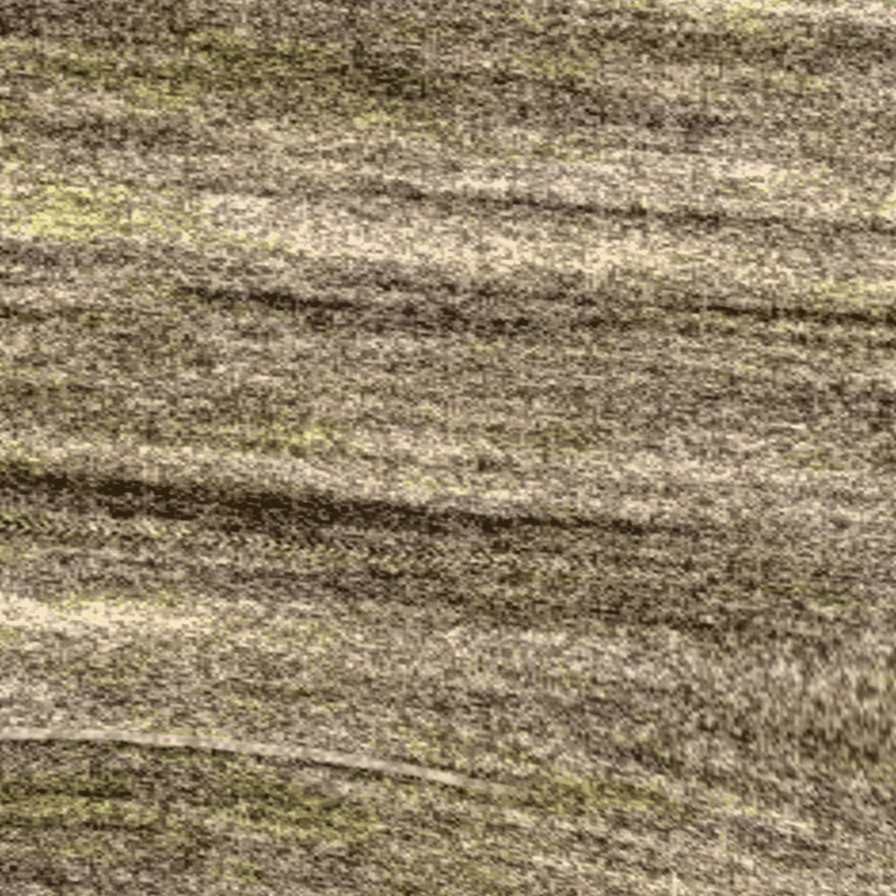
A three.js fragment shader for this texture:

```glsl
// Dry ploughed field from above: stretched value noise makes furrows and clods
// along slightly falling rows, crossed by dark wheel tracks, a tread print,
// olive weeds, a pale curved footpath and a grassy verge in the top corner.

#define ROW_SLOPE 0.075
#define ROW_COUNT 110.0
#define CLOD_CONTRAST 0.40
#define ROW_CONTRAST 0.27
#define BAND_CONTRAST 0.25
#define MEAN_TONE 0.46
#define WEED_AMOUNT 0.60
#define SOIL_DARK vec3(0.36, 0.30, 0.22)
#define SOIL_PALE vec3(0.86, 0.79, 0.68)
#define WEED_TINT vec3(0.93, 1.00, 0.66)
#define VERGE_TINT vec3(0.86, 1.02, 0.88)

varying vec2 vUv;

float hash(vec2 cell) {
  vec3 q = fract(vec3(cell.xyx) * 0.1031);
  q += dot(q, q.yzx + 33.33);
  return fract((q.x + q.y) * q.z);
}

// Value noise centred on zero, from -0.5 to 0.5
float noise(vec2 p) {
  vec2 cell = floor(p);
  vec2 f = fract(p);
  f = f * f * (3.0 - 2.0 * f);
  float low = mix(hash(cell), hash(cell + vec2(1.0, 0.0)), f.x);
  float high = mix(hash(cell + vec2(0.0, 1.0)), hash(cell + 1.0), f.x);
  return mix(low, high, f.y) - 0.5;
}

float fbm(vec2 p) {
  float sum = 0.0;
  float amp = 0.6;
  for (int i = 0; i < 4; i++) {
    sum += amp * noise(p);
    p = p * 2.1 + 17.3;
    amp *= 0.55;
  }
  return sum;
}

// Soft stripe of the given half width around a centre line
float stripe(float d, float halfWidth) {
  float r = d / halfWidth;
  return exp(-r * r);
}

// Row coordinates: x along the furrow, y across it; rows bend near the bottom
vec2 rowCoords(vec2 p) {
  float bend = 1.0 - smoothstep(0.08, 0.34, p.y);
  float fall = mix(ROW_SLOPE * p.x, 0.03 * p.x + 0.14 * p.x * p.x, bend);
  return vec2(p.x, p.y + fall + 0.004 * noise(p * vec2(5.0, 9.0)));
}

// Broad bands, furrows and fine clods
float soilTone(vec2 row) {
  float tone = BAND_CONTRAST * noise(row * vec2(1.3, 13.0) + 4.0);
  tone += BAND_CONTRAST * noise(row * vec2(2.2, 37.0) + 21.0);
  tone += ROW_CONTRAST * noise(row * vec2(7.0, ROW_COUNT) + 9.0);
  tone += 0.18 * noise(row * vec2(48.0, 92.0) + 53.0);
  tone += CLOD_CONTRAST * noise(row * vec2(125.0, 225.0) + 31.0);
  tone += CLOD_CONTRAST * noise(row * vec2(235.0, 290.0) + 77.0);
  return tone;
}

// Dark wheel tracks and the pale, swept strips beside them
float trackTone(vec2 row) {
  float wear = 0.75 + 0.9 * noise(row * vec2(9.0, 60.0));
  float dark = 0.24 * stripe(row.y - 0.715, 0.007);
  dark += 0.23 * stripe(row.y - 0.689, 0.009);
  dark += 0.12 * stripe(row.y - 0.645, 0.035);
  dark += 0.26 * stripe(row.y - 0.464, 0.008);
  dark += 0.12 * stripe(row.y - 0.447, 0.018);
  dark += 0.20 * stripe(row.y - 0.364, 0.006);
  dark += 0.28 * stripe(row.y - 0.816, 0.005) * smoothstep(0.2, 0.6, row.x);
  float pale = 0.16 * stripe(row.y - 0.755, 0.018);
  pale += 0.18 * stripe(row.y - 0.838, 0.009);
  pale += 0.17 * stripe(row.y - 0.538, 0.009);
  pale += 0.12 * stripe(row.y - 0.495, 0.012);
  pale += 0.15 * stripe(row.y - 0.325, 0.016);
  return pale - dark * wear;
}

// Chevron print of a tyre, fading to the right
float treadTone(vec2 row) {
  float d = row.y - 0.415;
  float chevron = sin(6.2832 * (row.x * 76.0 + abs(d) * 70.0));
  return 0.13 * chevron * stripe(d, 0.011) * (1.0 - smoothstep(0.6, 0.9, row.x));
}

void main() {
  vec2 p = vUv;
  vec2 row = rowCoords(p);
  float clod = noise(p * vec2(150.0, 190.0) + 5.0);
  float tone = MEAN_TONE - 0.03 + soilTone(row) + trackTone(row) + treadTone(row);
  tone -= 0.07 * (1.0 - smoothstep(0.10, 0.26, p.y));

  // Curved footpath with a shaded lower edge
  float pathDist = p.y - 0.182 + 0.2 * p.x * p.x + 0.006 * fbm(p * 30.0);
  float pathFade = 1.0 - smoothstep(0.48, 0.66, p.x);
  tone -= 0.17 * pathFade * stripe(pathDist + 0.012, 0.006);
  float path = pathFade * (1.0 - smoothstep(0.003, 0.009, abs(pathDist)));
  tone = mix(tone, 0.72 + 0.45 * clod, 0.85 * path);

  // Verge in the top right corner, with a pale margin below it
  float vergeDist = p.y - 1.018 + 0.04 * (p.x - 0.55) + 0.008 * fbm(p * 40.0);
  float verge = smoothstep(-0.004, 0.004, vergeDist) * smoothstep(0.6, 0.7, p.x);
  tone += 0.25 * stripe(vergeDist + 0.012, 0.009) * smoothstep(0.55, 0.75, p.x);
  tone = mix(tone, 0.28 + 0.9 * clod, verge);

  // Soil ramp, then a warm or cool drift, weeds and grass
  float ramp = clamp(0.5 + 1.75 * (tone - 0.46), -0.35, 1.22);
  vec3 colour = mix(SOIL_DARK, SOIL_PALE, ramp);
  colour.b += 0.05 * fbm(p * vec2(5.0, 14.0) + 40.0) + 0.03 * clod;
  float weedZone = stripe(row.y - 0.77, 0.03) + stripe(p.y - 0.93, 0.07);
  weedZone += stripe(row.y - 0.41, 0.02) + 1.3 * stripe(p.y - 0.12, 0.07);
  weedZone *= 1.0 - smoothstep(0.25, 1.0, p.x) * 0.75;
  float patches = fbm(row * vec2(11.0, 40.0) + 63.0) + 0.6 * clod;
  float weeds = smoothstep(0.0, 0.45, patches + 0.22 * weedZone - 0.06);
  colour *= mix(vec3(1.0), WEED_TINT, WEED_AMOUNT * weeds * (1.0 - path));
  colour *= mix(vec3(1.0), VERGE_TINT, verge);
  gl_FragColor = vec4(clamp(colour, 0.0, 1.0), 1.0);
}
```
